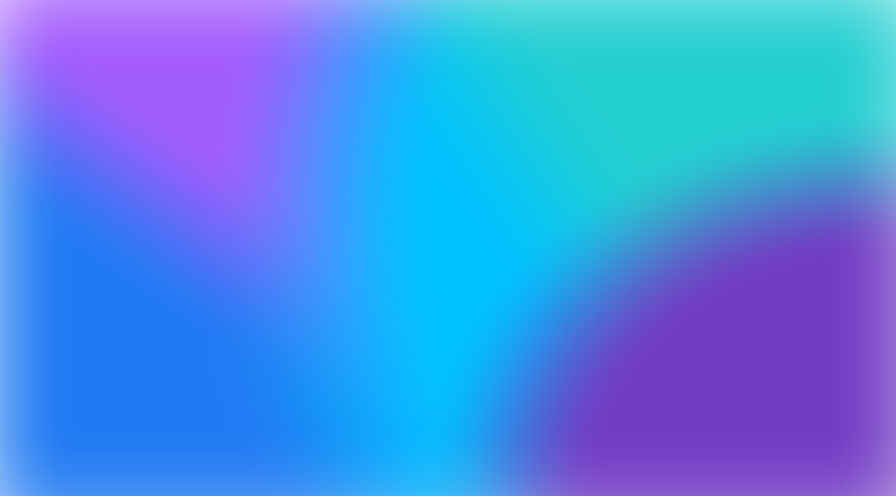
This background is drawn by a WebGL 2 fragment shader. Its source:

```glsl
#version 300 es
precision highp float;

uniform vec2 u_resolution;
out vec4 fragColor;

// Palette
const vec3 CYAN   = vec3(0.00, 0.76, 1.00);
const vec3 TEAL   = vec3(0.14, 0.81, 0.82);
const vec3 BLUE   = vec3(0.13, 0.48, 0.95);
const vec3 VIOLET = vec3(0.64, 0.36, 0.99);
const vec3 INDIGO = vec3(0.45, 0.23, 0.77);

// Layout, in canvas heights
const float ASPECT = 1.803;
const vec2  TEAL_POINT    = vec2(1.02, 0.742);
const vec2  TEAL_NORMAL   = vec2(0.83, 0.56);
const float TEAL_BLUR     = 0.19;
const vec2  VIOLET_POINT  = vec2(0.258, 0.624);
const vec2  VIOLET_NORMAL = vec2(0.563, 0.826);
const float VIOLET_BLUR   = 0.18;
const vec2  LEFT_WAIST    = vec2(0.634, 0.53);
const float LEFT_BEND     = 0.47;
const float LEFT_BLUR     = 0.25;
const vec2  INDIGO_CENTER = vec2(ASPECT, 0.0);
const vec2  INDIGO_RADII  = vec2(0.786, 0.634);
const float INDIGO_BLUR   = 0.25;

// White haze along the borders: x = left or bottom, y = right or top
const vec2  HAZE_SIDES = vec2(0.35, 0.25);
const vec2  HAZE_ENDS  = vec2(0.17, 0.27);
const float HAZE_WIDTH = 0.15;

// Soft step centred on a signed distance of zero
float softMask(float dist, float blur) {
    return smoothstep(-blur, blur, dist);
}

// Share of colour left beside a pair of opposite borders
float hazePass(float pos, float size, vec2 strength) {
    vec2 falloff = clamp(1.0 - vec2(pos, size - pos) / HAZE_WIDTH, 0.0, 1.0);
    vec2 keep = 1.0 - strength * falloff * falloff;
    return keep.x * keep.y;
}

void main() {
    vec2 p = gl_FragCoord.xy / u_resolution * vec2(ASPECT, 1.0);

    // Cyan centre turning to teal at the upper right
    float teal = softMask(dot(p - TEAL_POINT, TEAL_NORMAL), TEAL_BLUR);
    vec3 color = mix(CYAN, TEAL, teal);

    // Left side: violet above blue, with a curved inner edge
    float violet = softMask(dot(p - VIOLET_POINT, VIOLET_NORMAL), VIOLET_BLUR);
    float rise = p.y - LEFT_WAIST.y;
    float edge = LEFT_WAIST.x + LEFT_BEND * rise * rise;
    color = mix(color, mix(BLUE, VIOLET, violet), softMask(edge - p.x, LEFT_BLUR));

    // Indigo ellipse in the lower right corner
    float radius = length((p - INDIGO_CENTER) / INDIGO_RADII);
    color = mix(color, INDIGO, softMask(1.0 - radius, INDIGO_BLUR));

    // Pale haze at the borders
    float keep = hazePass(p.x, ASPECT, HAZE_SIDES) * hazePass(p.y, 1.0, HAZE_ENDS);
    fragColor = vec4(mix(vec3(1.0), color, keep), 1.0);
}
```
